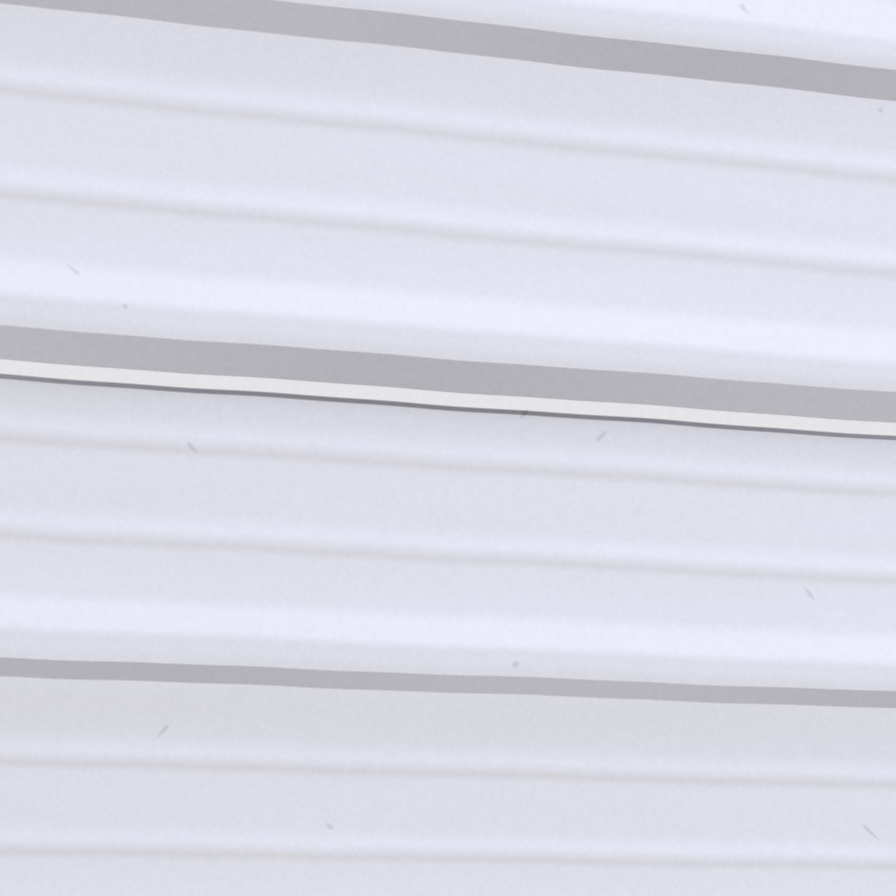
Give the GLSL for this texture, as a WebGL 2 fragment shader.

```glsl
#version 300 es
precision highp float;
// Pale ribbed slats, slightly tilted and converging, split by grey gaps.
// A shear straightens the rows; each slat is then shaded by a profile of
// ribs, lit strip and lip, with cellular grain and sparse dust on top.

uniform vec2 u_resolution;
out vec4 outColor;

const vec3 SHADE = vec3(0.84, 0.84, 0.872);
const vec3 BASE  = vec3(0.872, 0.88, 0.93);
const vec3 LIT   = vec3(0.92, 0.93, 0.99);
const vec3 GAP   = vec3(0.715, 0.705, 0.735);
const vec3 RIM   = vec3(0.90, 0.90, 0.91);
const vec3 SEAM  = vec3(0.51, 0.50, 0.53);

const float TILT = 0.109;         // slope of the topmost row
const float CONVERGE = 0.096;     // loss of slope per canvas height
const float FIRST_SLAT = -0.036;
const float SLAT_STEP = 0.398;
const float STEP_SHRINK = 0.014;
const vec2  RIBS = vec2(0.332, 0.624);  // within one slat, 0 to 1
const float RIM_SLAT = 1.0;       // the slat with a bright rim and dark seam
const float RIM_END = 0.056;      // distance from the top of its gap
const float SEAM_WIDTH = 0.0026;
const float GRAIN_CELLS = 210.0;
const float DUST_CELLS = 16.0;

vec3 hash3(vec2 p) {
  vec3 q = fract(p.xyx * vec3(0.1031, 0.1030, 0.0973));
  q += dot(q, q.yxz + 33.33);
  return fract((q.xxy + q.yzz) * q.zyx);
}

// Nearest feature point: x = distance, y = random value of its cell.
vec2 cellular(vec2 p) {
  vec2 cell = floor(p);
  vec2 nearest = vec2(9.0, 0.0);
  for (int j = -1; j <= 1; j++)
    for (int i = -1; i <= 1; i++) {
      vec2 c = cell + vec2(i, j);
      vec3 h = hash3(c + 40.0);
      float d = distance(p, c + h.xy);
      if (d < nearest.x) nearest = vec2(d, h.z);
    }
  return nearest;
}

float slatTop(float i) {
  return FIRST_SLAT + SLAT_STEP * i - STEP_SHRINK * i * (i - 1.0);
}

// One inside the interval, with edges of the given softness.
float strip(float a, float b, float soft, float t) {
  return smoothstep(a - soft, a + soft, t) * (1.0 - smoothstep(b - soft, b + soft, t));
}

// Pressed rib: a highlight rising to a crease, then a narrow shadow.
float rib(float center, float t) {
  float glow = smoothstep(center - 0.10, center - 0.035, t)
             * (1.0 - smoothstep(center - 0.035, center - 0.005, t));
  return 0.30 * glow - 0.52 * strip(center, center + 0.025, 0.017, t);
}

// Tone across a slat: 0 = shade, 0.5 = base, 1 = lit.
float slatTone(float t) {
  float tone = 0.10 + 0.36 * smoothstep(0.10, 0.44, t)
             + 0.14 * smoothstep(0.64, 0.80, t);
  tone += rib(RIBS.x, t) + rib(RIBS.y, t);
  tone += 0.38 * smoothstep(0.79, 0.845, t);
  return mix(tone, 0.10, 0.65 * smoothstep(0.895, 0.935, t)
                       + 0.35 * smoothstep(0.955, 1.0, t));
}

void main() {
  vec2 uv = gl_FragCoord.xy / u_resolution;
  float x = uv.x;
  float y = (1.0 - uv.y - TILT * x) / (1.0 - CONVERGE * x);
  y += 0.0006 * sin(x * 17.0 + y * 5.0) + 0.0003 * sin(x * 43.0 + 1.7);

  // Slat index and position inside it
  float slat = -1.0;
  for (float i = 0.0; i < 4.0; i++)
    if (y >= slatTop(i)) slat = i;
  float top = slatTop(slat);
  float depth = y - top;
  float height = slatTop(slat + 1.0) - top;
  float t = depth / height;
  float soft = max(0.0015, 0.8 / u_resolution.y);

  // Painted face, with uneven light and faint mottling
  float tone = slatTone(t);
  float face = smoothstep(0.0, 0.15, t) * (1.0 - smoothstep(0.94, 1.0, t));
  tone += face * (0.24 * (0.48 - y) + 0.16 * (x - 0.5));
  tone += 0.025 * sin(x * 9.0 + 2.0 * sin(y * 23.0)) * sin(y * 31.0 + x * 4.0);
  vec3 color = mix(SHADE, BASE, clamp(tone * 2.0, -0.5, 1.0));
  color = mix(color, LIT, clamp(tone * 2.0 - 1.0, 0.0, 1.1));

  // Grey gap above the face, thinner on the lower slats
  float gapEnd = slat > 1.5 ? 0.0225 : 0.040;
  float gap = strip(soft, gapEnd, soft, depth);
  color = mix(color, GAP + 0.012 * sin(x * 6.0 + slat * 2.0), gap);

  // Bright rim, dark seam and its soft shadow on a single slat
  if (slat == RIM_SLAT) {
    color = mix(color, RIM, strip(gapEnd, RIM_END, soft, depth));
    float below = depth - RIM_END - SEAM_WIDTH;
    color -= 0.07 * exp(-max(below, 0.0) * 90.0) * step(0.0, below);
    float seam = 1.0 - smoothstep(SEAM_WIDTH - soft, SEAM_WIDTH + soft, abs(below));
    color = mix(color, SEAM, seam * (0.85 + 0.15 * sin(x * 3.14)));
  }

  // Fine grain and a few dust specks
  vec2 grain = cellular(uv * GRAIN_CELLS);
  color += 0.012 * (grain.y - 0.5) + 0.008 * (0.45 - grain.x);
  vec2 dust = cellular(uv * DUST_CELLS + 0.15 * sin(uv.yx * 90.0));
  float speck = (1.0 - smoothstep(0.02, 0.09, dust.x)) * step(0.95, dust.y);
  color -= 0.07 * speck * (1.0 - gap);

  outColor = vec4(color, 1.0);
}
```
